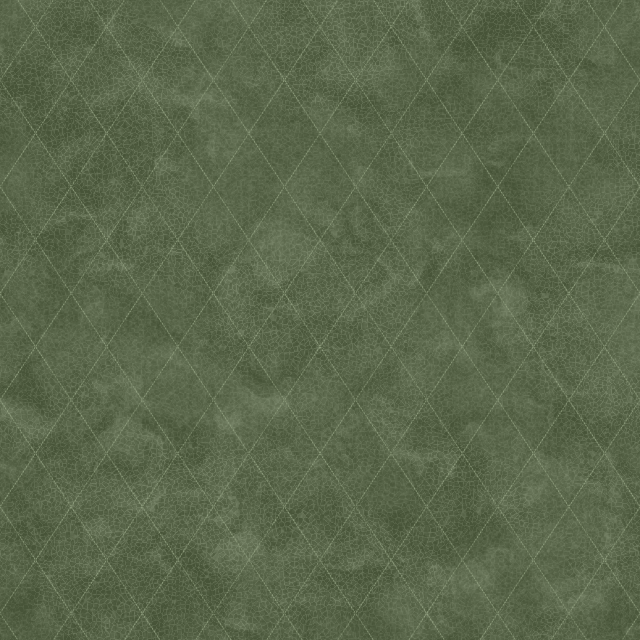
Reproduce this texture procedurally as a WebGL 2 fragment shader.

```glsl
#version 300 es
precision highp float;

uniform vec2 u_resolution;
out vec4 fragColor;

float hash(vec2 p) {
  return fract(sin(dot(p, vec2(127.1, 311.7))) * 43758.5453);
}

float noise(vec2 p) {
  vec2 i = floor(p), f = fract(p);
  f = f * f * (3.0 - 2.0 * f);
  return mix(mix(hash(i), hash(i + vec2(1, 0)), f.x),
             mix(hash(i + vec2(0, 1)), hash(i + vec2(1, 1)), f.x), f.y);
}

float fbm(vec2 p) {
  float sum = 0.0, amp = 0.5;
  for (int i = 0; i < 5; i++) {
    sum += amp * noise(p);
    p = mat2(1.6, 1.2, -1.2, 1.6) * p + 7.3;
    amp *= 0.5;
  }
  return sum;
}

// Creases between the irregular cells of the hide
float creases(vec2 p) {
  vec2 cell = floor(p);
  float nearest = 9.0, second = 9.0;
  for (int y = -1; y <= 1; y++) {
    for (int x = -1; x <= 1; x++) {
      vec2 c = cell + vec2(x, y);
      float d = length(c + vec2(hash(c), hash(c + 41.7)) - p);
      second = min(second, max(nearest, d));
      nearest = min(nearest, d);
    }
  }
  return 1.0 - smoothstep(0.0, 0.28, second - nearest);
}

// One family of fine stitched seams, spaced by whole steps of across
float seam(float across, float along, float pixel) {
  float dist = abs(fract(across) - 0.5) / length(vec2(9.0, 6.0));
  float halfWidth = 0.0006;
  float coverage = min(1.0, 2.0 * halfWidth / pixel);
  float line = 1.0 - smoothstep(max(0.0, halfWidth - pixel * 0.5), halfWidth + pixel * 0.7, dist);
  float stitch = smoothstep(-0.5, 0.5, cos(6.28318 * along * 22.0));
  return line * coverage * mix(0.35, 1.0, stitch);
}

void main() {
  vec2 uv = gl_FragCoord.xy / u_resolution;
  float pixel = 1.0 / min(u_resolution.x, u_resolution.y);

  // Cloudy wear, in small patches and lighter scuffs
  vec2 warp = vec2(fbm(uv * 14.0), fbm(uv * 14.0 + 31.0)) - 0.48;
  float broad = fbm(uv * 4.0 + warp * 0.4) - 0.48;
  float patches = fbm(uv * 21.0 + warp * 2.0 + 13.0) - 0.48;
  float scuffs = smoothstep(0.54, 0.76, fbm(uv * vec2(19.0, 26.0) + warp * 3.0 + 57.0));
  float tone = 0.42 + 0.45 * broad + 0.7 * patches + 0.3 * scuffs;

  // Pebbled grain and pale creases that come and go
  float crease = creases(uv * 145.0 + warp * 3.0);
  float creaseStrength = smoothstep(0.3, 0.62, fbm(uv * 8.0 + 83.0));
  tone += (crease - 0.4) * mix(0.2, 0.46, creaseStrength);
  tone += 0.34 * (noise(uv * 380.0) - 0.5) + 0.22 * (noise(uv * 210.0 + 19.0) - 0.5);

  vec3 darkLeather = vec3(0.28, 0.33, 0.22);
  vec3 paleLeather = vec3(0.45, 0.50, 0.39);
  vec3 color = mix(darkLeather, paleLeather, clamp(tone, 0.0, 1.05));

  // Diamond quilting, nine across and six down
  float rising = 9.0 * uv.x - 6.0 * uv.y;
  float falling = 9.0 * uv.x + 6.0 * uv.y;
  float thread = max(seam(falling + 0.25, rising, pixel),
                     seam(rising - 0.25, falling, pixel));
  thread *= 0.55 + 0.45 * noise(uv * 80.0);
  color = mix(color, vec3(0.61, 0.67, 0.54), thread);

  fragColor = vec4(color, 1.0);
}
```
